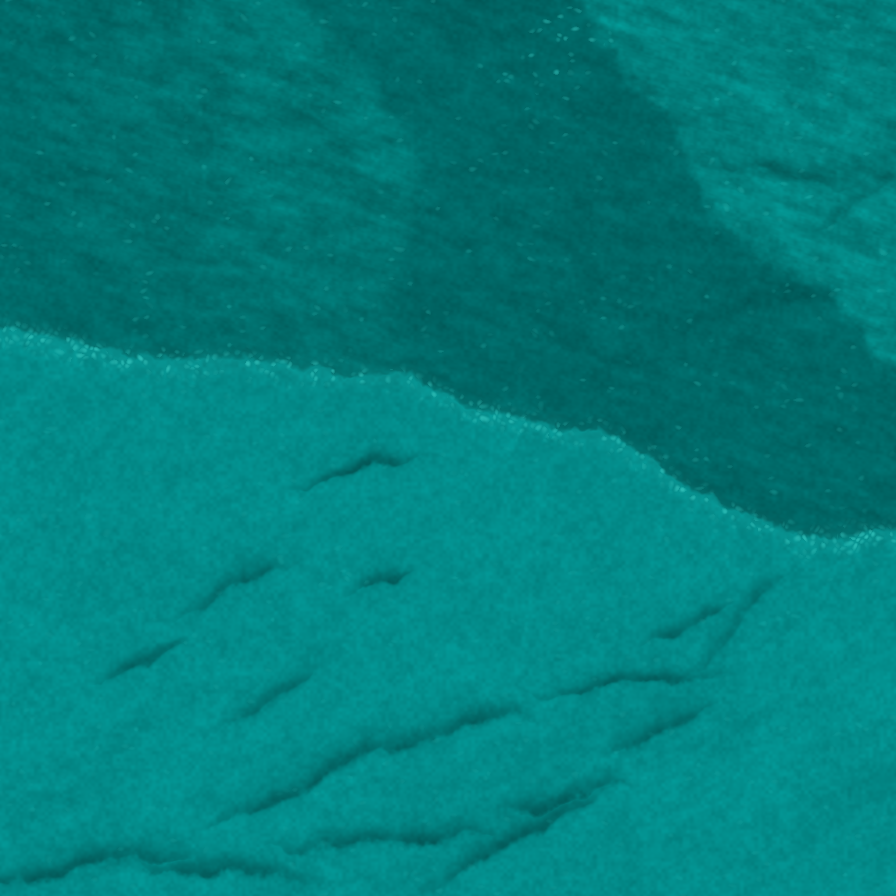
Reproduce this texture procedurally as a WebGL 2 fragment shader.

```glsl
#version 300 es
precision highp float;
// Teal split stone: a shadowed upper face, a glinting ridge and a creased lower slab.
uniform vec2 u_resolution;
out vec4 fragColor;

const vec3 SHADOW = vec3(0.0, 0.4, 0.395);
const vec3 MID = vec3(0.005, 0.452, 0.442);
const vec3 LIT = vec3(0.01, 0.5, 0.49);
const vec3 SLAB = vec3(0.01, 0.548, 0.542);
const vec3 GLINT = vec3(0.2, 0.76, 0.73);

// Outlines, left to right
const vec2 RIDGE[14] = vec2[14](
  vec2(0.0, 0.634), vec2(0.09, 0.616), vec2(0.17, 0.597), vec2(0.27, 0.598),
  vec2(0.38, 0.584), vec2(0.46, 0.581), vec2(0.52, 0.548), vec2(0.60, 0.528),
  vec2(0.69, 0.515), vec2(0.755, 0.464), vec2(0.83, 0.427), vec2(0.90, 0.398),
  vec2(0.94, 0.401), vec2(1.0, 0.409));
const vec2 SHADE_EDGE[8] = vec2[8](
  vec2(0.62, 1.06), vec2(0.68, 0.935), vec2(0.755, 0.844), vec2(0.794, 0.766),
  vec2(0.846, 0.72), vec2(0.924, 0.688), vec2(0.964, 0.622), vec2(1.0, 0.583));

// Creases as start and end points
const vec4 FINE[8] = vec4[8](
  vec4(0.31, 0.460, 0.49, 0.494), vec4(0.09, 0.229, 0.22, 0.290),
  vec4(0.18, 0.308, 0.34, 0.378), vec4(0.23, 0.175, 0.37, 0.260),
  vec4(0.38, 0.335, 0.47, 0.365), vec4(0.57, 0.232, 0.83, 0.243),
  vec4(0.755, 0.232, 0.89, 0.368), vec4(0.70, 0.278, 0.83, 0.328));
const vec4 BROAD[8] = vec4[8](
  vec4(0.20, 0.070, 0.48, 0.180), vec4(0.36, 0.160, 0.62, 0.204),
  vec4(-0.10, 0.018, 0.26, 0.046), vec4(0.12, 0.050, 0.38, 0.006),
  vec4(0.26, 0.066, 0.60, 0.058), vec4(0.43, -0.005, 0.71, 0.125),
  vec4(0.52, 0.090, 0.72, 0.124), vec4(0.66, 0.150, 0.81, 0.218));

float hash(vec2 p) {
  vec3 q = fract(vec3(p.xyx) * 0.1031);
  q += dot(q, q.yzx + 33.33);
  return fract((q.x + q.y) * q.z);
}

float noise(vec2 p) {
  vec2 i = floor(p), f = fract(p);
  f = f * f * (3.0 - 2.0 * f);
  return mix(mix(hash(i), hash(i + vec2(1, 0)), f.x),
             mix(hash(i + vec2(0, 1)), hash(i + vec2(1, 1)), f.x), f.y);
}

// Centred layered noise, about -0.5 to 0.5
float layers(vec2 p) {
  float sum = 0.0, amp = 0.5;
  for (int i = 0; i < 4; i++) {
    sum += amp * (noise(p) - 0.5);
    p = mat2(1.6, 0.9, -0.9, 1.6) * p + 7.3;
    amp *= 0.55;
  }
  return sum;
}

// Cellular flecks: one soft dot in a fraction of the cells
float flecks(vec2 p, float share) {
  p = mat2(0.83, 0.56, -0.56, 0.83) * p + 0.9 * vec2(noise(p * 0.6), noise(p * 0.6 + 31.0));
  vec2 cell = floor(p);
  vec2 centre = 0.35 + 0.3 * vec2(hash(cell + 3.0), hash(cell + 41.0));
  float dotMask = 1.0 - smoothstep(0.1, 0.62, length(fract(p) - centre));
  return dotMask * step(1.0 - share, hash(cell + 19.0)) * (0.25 + 0.75 * hash(cell + 67.0));
}

float follow(float height, float x, vec2 a, vec2 b) {
  return x < a.x ? height : mix(a.y, b.y, clamp((x - a.x) / (b.x - a.x), 0.0, 1.0));
}

// Tapered S-shaped groove: sharp lower lip, faint flank above
float crease(vec2 p, vec4 ends, float width) {
  vec2 span = ends.zw - ends.xy;
  float len = length(span);
  vec2 dir = span / len, rel = p - ends.xy;
  float t = dot(rel, dir) / len;
  float side = dot(rel, vec2(-dir.y, dir.x)) + 0.022 * len * sin(6.283 * t);
  float taper = smoothstep(0.0, 0.4, t) * (1.0 - smoothstep(0.7, 1.0, t));
  float reach = width * (side > 0.0 ? 1.7 : 0.6) * (0.5 + 0.5 * taper);
  float flank = exp(-side * side / (reach * reach * 5.0));
  return taper * (0.72 * exp(-side * side / (reach * reach)) + 0.28 * flank);
}

void main() {
  vec2 uv = gl_FragCoord.xy / u_resolution;
  float coarse = layers(uv * 9.0), rough = layers(uv * 48.0);
  float streak = layers(mat2(0.95, 0.3, -0.3, 0.95) * uv * vec2(26.0, 85.0));
  float grain = noise(uv * 250.0) + noise(uv.yx * 140.0 + 5.0) - 1.0;

  float ridgeY = RIDGE[0].y, shadeY = 1.4;
  for (int i = 0; i < 13; i++) ridgeY = follow(ridgeY, uv.x, RIDGE[i], RIDGE[i + 1]);
  for (int i = 0; i < 7; i++) shadeY = follow(shadeY, uv.x, SHADE_EDGE[i], SHADE_EDGE[i + 1]);
  float above = uv.y - ridgeY + 0.02 * rough + 0.003 * grain;

  // Upper face: rounded left lobe, dark hollow, lit right shoulder
  float lobeX = 0.468 - 1.1 * pow(max(uv.y - 0.83, 0.0), 1.25) - 0.12 * max(0.8 - uv.y, 0.0);
  float lobe = 1.0 - smoothstep(-0.02, 0.02, uv.x - lobeX + 0.05 * coarse);
  lobe *= mix(0.3, 1.0, smoothstep(0.02, 0.36, uv.x + 0.25 * coarse));
  lobe *= mix(0.45, 1.0, smoothstep(0.62, 0.8, uv.y));
  float shoulder = smoothstep(-0.018, 0.022, uv.y - shadeY + 0.04 * rough + 0.04 * coarse);
  vec3 face = mix(mix(SHADOW, MID, lobe), LIT, shoulder);
  face *= 1.0 + streak * mix(0.22, 0.36, max(lobe, shoulder)) + 0.1 * coarse + 0.08 * rough + 0.08 * grain;
  vec2 bent = uv + vec2(0.0, 0.004 * sin(uv.x * 43.0) + 0.002 * sin(uv.x * 117.0))
            + vec2(0.012, 0.02) * rough;
  float folds = crease(bent, vec4(0.74, 0.845, 0.99, 0.775), 0.008)
              + 0.7 * crease(bent, vec4(0.88, 0.735, 1.04, 0.815), 0.006)
              + 0.5 * crease(bent, vec4(0.70, 0.63, 0.96, 0.68), 0.01);
  face *= 1.0 - 0.18 * folds;

  // Lower slab with wrinkles
  float fine = 0.0, broad = 0.0;
  for (int i = 0; i < 8; i++) {
    fine = max(fine, crease(bent, FINE[i], 0.0052));
    broad = max(broad, crease(bent, BROAD[i], 0.007));
  }
  float ripple = layers(mat2(0.9, -0.42, 0.42, 0.9) * uv * vec2(14.0, 46.0));
  vec3 slab = SLAB * (1.0 + 0.06 * coarse + 0.09 * rough + 0.075 * grain);
  slab *= 1.0 + 0.12 * ripple * (1.0 - smoothstep(0.1, 0.45, uv.y));
  slab *= 1.0 - (0.27 * fine + 0.28 * broad) * clamp(0.9 + 1.4 * rough + 0.8 * ripple, 0.2, 1.3);

  // Join at the ridge, then scatter glints
  vec3 color = mix(slab, face, smoothstep(-0.003, 0.004, above));
  float rim = exp(-pow((above + 0.005) / 0.012, 2.0));
  float corners = 1.0 - smoothstep(0.04, 0.16, uv.x) + smoothstep(0.88, 0.96, uv.x);
  float patches = clamp(0.5 + 1.6 * coarse + 0.5 * corners, 0.0, 1.0);
  float sparkle = rim * flecks(uv * 140.0, 0.2 + 0.5 * patches);
  vec2 fromCluster = uv - vec2(0.63, 0.94);
  float cluster = exp(-dot(fromCluster, fromCluster) / 0.003);
  float dust = flecks(uv * vec2(120.0, 165.0) + 9.0, 0.035 + 0.16 * cluster);
  sparkle += dust * mix(0.2, 0.36 + 0.5 * cluster, step(0.0, above));
  color = mix(color, GLINT, clamp(0.1 * rim + 0.75 * sparkle, 0.0, 1.0));
  fragColor = vec4(color, 1.0);
}
```
